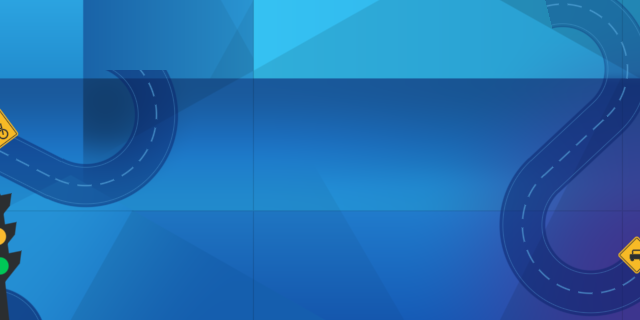
Give the GLSL for this background, as a WebGL 1 fragment shader.

```glsl
precision highp float;
uniform vec2 u_resolution;

const vec3 INK = vec3(.17, .18, .19);
const vec3 YELLOW = vec3(.97, .73, .15);
const vec3 ROAD_BLUE = vec3(.04, .14, .42);
const vec3 LINE_BLUE = vec3(.35, .67, .88);

float fill(float d, float px) { return 1. - smoothstep(-px, px, d); }

// 1 on the left of the line from a to b
float side(vec2 p, vec2 a, vec2 b, float px) {
  vec2 dir = normalize(b - a);
  return smoothstep(-px, px, dir.x * (p.y - a.y) - dir.y * (p.x - a.x));
}

vec2 turn(vec2 p, float angle) {
  float c = cos(angle), s = sin(angle);
  return vec2(c * p.x + s * p.y, c * p.y - s * p.x);
}

float box(vec2 p, vec2 halfSize, float corner) {
  vec2 q = abs(p) - halfSize + corner;
  return length(max(q, 0.)) + min(max(q.x, q.y), 0.) - corner;
}

// Tracks return distance from the centre line and position along it
vec2 lineTrack(vec2 p, vec2 a, vec2 b) {
  vec2 dir = normalize(b - a);
  float along = dot(p - a, dir);
  return vec2(length(p - a - dir * clamp(along, 0., length(b - a))), along);
}

vec2 arcTrack(vec2 p, vec2 centre, float radius, float middle, float halfSpan) {
  vec2 q = turn(p - centre, middle);
  float angle = atan(q.y, q.x);
  float d = abs(angle) > halfSpan ? 9. : abs(length(q) - radius);
  return vec2(d, angle * radius);
}

vec2 nearest(vec2 a, vec2 b) { return a.x < b.x ? a : b; }

vec3 paintRoad(vec3 col, vec2 track, float halfWidth, float strength, float px) {
  col = mix(col, ROAD_BLUE, strength * fill(track.x - halfWidth, px));
  col = mix(col, ROAD_BLUE, .3 * fill(abs(track.x - halfWidth) - .002, px));
  col = mix(col, LINE_BLUE, .35 * fill(abs(track.x - halfWidth + .009) - .001, px));
  float dash = abs(fract(track.y / .072) - .5) * .072 - .022;
  return mix(col, LINE_BLUE, .65 * fill(max(track.x - .0022, dash), px));
}

vec3 paintSign(vec3 col, vec2 p, float halfSize, float angle, float px) {
  float d = box(turn(p, angle), vec2(halfSize), .008);
  col = mix(col, YELLOW, fill(d, px));
  return mix(col, INK, .8 * fill(abs(d + .005) - .0012, px));
}

vec3 background(vec2 p, float px) {
  float afterFirst = smoothstep(-px, px, p.x - .26);
  float afterSecond = smoothstep(-px, px, p.x - .792);
  float upper = smoothstep(-px, px, p.y - .755);
  float lower = 1. - smoothstep(-px, px, p.y - .341);

  // Bright top panels
  vec3 top = mix(vec3(.13, .55, .81), vec3(.17, .64, .88), (p.y - .755) / .245);
  top = mix(top, mix(vec3(.11, .43, .73), vec3(.17, .61, .86), (p.x - .26) / .53), afterFirst);
  vec3 sky = mix(vec3(.21, .76, .95), vec3(.17, .68, .91), (p.x - .79) / 1.2);
  sky *= 1. - .1 * side(p, vec2(1.185, 1.), vec2(.792, .779), px);
  sky *= 1. - .14 * side(p, vec2(1.5625, 1.), vec2(2., .755), px);
  top = mix(top, sky, afterSecond);
  float crossing = side(p, vec2(.69, 1.), vec2(.792, .818), px)
                 - side(p, vec2(.792, 1.), vec2(.612, .674), px);
  top *= 1. + .06 * crossing * afterFirst * (1. - afterSecond);

  // Shadowed middle band
  float right = smoothstep(.8, 1.9, p.x);
  vec3 band = mix(vec3(.13, .54, .80), vec3(.11, .46, .79), smoothstep(.34, .6, p.y));
  band = mix(band, vec3(.10, .35, .61), smoothstep(.48 - .08 * right, .74, p.y));
  band *= 1. - .08 * right;
  band = mix(band, vec3(.07, .24, .43), .75 * afterFirst * smoothstep(.3, .0, length(p - vec2(.33, .66))));

  // Lower panels
  vec3 ground = mix(vec3(.08, .34, .68), vec3(.12, .46, .76), p.y / .341);
  vec3 col = mix(mix(band, ground, lower), top, upper);

  // Angled facets
  float shade = 1. - side(p, vec2(.792, .779), vec2(.417, .570), px);
  col *= 1. - .1 * shade * afterFirst * (1. - afterSecond) * smoothstep(.5, .6, p.y);
  float wedge = side(p, vec2(1.016, 0.), vec2(.221, .453), px)
              * side(p, vec2(.221, .453), vec2(0., .341), px);
  vec3 wedgeBlue = mix(vec3(.15, .59, .85), vec3(.09, .41, .75), smoothstep(.1, .85, p.x + .5 * (.34 - p.y)));
  col = mix(col, wedgeBlue, .85 * wedge);
  col *= 1. - .07 * wedge * side(p, vec2(.221, 0.), vec2(.417, .349), px) * 0.;
  col *= 1. - .08 * wedge * (1. - side(p, vec2(.221, 0.), vec2(.417, .349), px));
  col *= 1. + .05 * side(p, vec2(.977, .492), vec2(1.263, 0.), px) * smoothstep(.5, .4, p.y);
  float purple = smoothstep(.8, .05, length((p - vec2(2.05, .12)) * vec2(1., .9)));
  col = mix(col, vec3(.28, .22, .61), .95 * purple);
  col *= 1. - .1 * side(p, vec2(1.94, .755), vec2(1.5625, 0.), px) * (1. - upper);

  // Panel seams
  float seam = min(abs(p.x - .792), min(abs(p.x - 1.945), abs(p.y - .341)));
  return col * (1. - .15 * fill(seam - .0012, px));
}

vec3 paintSignal(vec3 col, vec2 p, float px) {
  float body = lineTrack(p, vec2(-.034, .375), vec2(-.005, .161)).x - .039;
  float pole = lineTrack(p, vec2(0., .13), vec2(.016, -.02)).x - .015;
  col = mix(col, INK, fill(min(body, pole), px));
  for (int i = 0; i < 3; i++) {
    float n = float(i);
    vec2 q = p - vec2(.036 + .0156 * n, .396 - .0898 * n);
    float hood = max(max(q.y - .2 * q.x, q.x - .13 * q.y), .78 * q.x - .62 * q.y - .0203);
    col = mix(col, INK, fill(max(hood, -p.x - .05), px));
    vec3 lamp = i == 0 ? INK : i == 1 ? vec3(.98, .73, .18) : vec3(.0, .78, .34);
    float disc = length(p - vec2(-.016 + .008 * n, .353 - .092 * n)) - .027;
    col = mix(col, lamp, fill(disc, px));
  }
  return col;
}

void main() {
  float px = 1. / u_resolution.y;
  vec2 p = gl_FragCoord.xy * px;
  vec3 col = background(p, px);

  // Winding roads
  vec2 leftRoad = nearest(arcTrack(p, vec2(.268, .641), .221, -.447, 1.6),
                          lineTrack(p, vec2(.167, .443), vec2(-.06, .558)));
  leftRoad.x += 9. * step(.781, p.y);
  col = paintRoad(col, leftRoad, .066, .48, px);
  vec2 rightRoad = nearest(arcTrack(p, vec2(1.758, .784), .203, .497, 1.318),
                           arcTrack(p, vec2(1.846, .297), .2135, 4.128, 1.806));
  rightRoad = nearest(rightRoad, lineTrack(p, vec2(1.896, .635), vec2(1.701, .453)));
  col = paintRoad(col, rightRoad, .07, mix(.52, .25, smoothstep(.73, .78, p.y)), px);
  col = paintRoad(col, vec2(length(p - vec2(-.026, -.068)), .036), .17, .65, px);

  // Warning signs with a bicycle and a car
  col = paintSign(col, p - vec2(-.013, .591), .052, .64, px);
  float bike = abs(length(p - vec2(.010, .581)) - .014) - .002;
  bike = min(bike, lineTrack(p, vec2(.010, .581), vec2(.002, .612)).x - .002);
  bike = min(bike, lineTrack(p, vec2(.005, .600), vec2(-.02, .590)).x - .002);
  col = mix(col, INK, fill(bike, px));
  col = paintSign(col, p - vec2(1.99, .203), .043, .785, px);
  vec2 c = p - vec2(1.99, .198);
  float car = min(box(c, vec2(.022, .008), .004), abs(box(c - vec2(0., .011), vec2(.013, .009), .004)) - .002);
  car = min(car, length(vec2(abs(c.x) - .014, c.y + .008)) - .006);
  col = mix(col, INK, fill(car, px));

  gl_FragColor = vec4(paintSignal(col, p, px), 1.);
}
```
